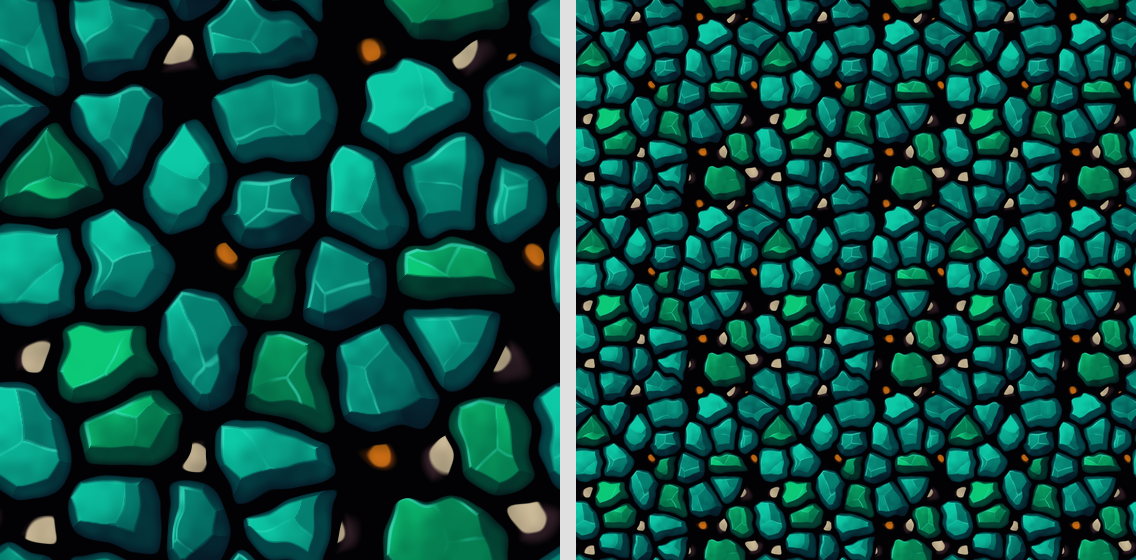
Left: one tile. Right: repeated 3 by 3.
Give the GLSL for this texture, as a WebGL 1 fragment shader.

```glsl
precision highp float;
// Faceted teal gemstones with orange and cream pebbles in dark gaps, tiling.

uniform vec2 u_resolution;

#define GRID 7.0          // stones per side, whole number
#define JITTER 0.72       // scatter of the stone centres
#define ORANGE 0.16       // share of cells holding orange pebbles
#define CREAM 0.14        // share of cells holding cream pebbles
#define GAP 0.06          // half width of the gaps, in cells
#define BEVEL 0.17        // width of the side facets, in cells
#define WARP 0.16         // waviness of the outlines
#define SOFT 0.022        // edge softness, in cells
#define LIGHT vec2(-0.6, 0.8)

const vec3 INK = vec3(0.006, 0.008, 0.018);
const vec3 NAVY = vec3(0.02, 0.10, 0.15);
const vec3 DEEP = vec3(0.01, 0.27, 0.28);
const vec3 TEAL = vec3(0.02, 0.50, 0.44);
const vec3 BRIGHT = vec3(0.05, 0.79, 0.65);
const vec3 GLINT = vec3(0.40, 1.0, 0.90);
const vec3 PLUM = vec3(0.21, 0.13, 0.17);
const vec3 RUST = vec3(0.52, 0.25, 0.07);
const vec3 AMBER = vec3(0.90, 0.50, 0.08);
const vec3 SAND = vec3(0.74, 0.68, 0.55);

vec3 hash3(vec2 p) {
  vec3 q = fract(p.xyx * vec3(0.1031, 0.1030, 0.0973));
  q += dot(q, q.yxz + 33.33);
  return fract((q.xxy + q.yzz) * q.zyx);
}

vec2 wrapCell(vec2 cell, float period) {
  return floor(mod(cell + 0.5, period));
}

// Value noise that repeats after a whole number of cells.
float noise(vec2 uv, float period, float seed) {
  vec2 p = uv * period, i = floor(p), f = fract(p);
  f = f * f * (3.0 - 2.0 * f);
  float a = hash3(wrapCell(i, period) + seed).x;
  float b = hash3(wrapCell(i + vec2(1, 0), period) + seed).x;
  float c = hash3(wrapCell(i + vec2(0, 1), period) + seed).x;
  float d = hash3(wrapCell(i + vec2(1, 1), period) + seed).x;
  return mix(mix(a, b, f.x), mix(c, d, f.x), f.y);
}

// Centre of the stone in a cell and its weight: heavier stones grow larger.
vec3 stoneSite(vec2 cell) {
  vec3 h = hash3(wrapCell(cell, GRID) + 5.0);
  float weight = 0.42 + 0.22 * fract(h.z * 37.0);
  if (h.z < ORANGE + CREAM) weight = 0.14;
  if (h.z < ORANGE) weight = 0.0;
  return vec3(cell + 0.5 + JITTER * (h.xy - 0.5), weight);
}

vec3 gemRamp(float t) {
  vec3 c = mix(NAVY, DEEP, smoothstep(0.0, 0.33, t));
  c = mix(c, TEAL, smoothstep(0.33, 0.66, t));
  return mix(c, BRIGHT, smoothstep(0.66, 1.0, t));
}

vec3 gemColor(vec2 q, vec2 id, float edge, float inner, vec2 side, float brush) {
  vec3 h = hash3(id + 41.0);
  // Three facets meet in a Y on the top face.
  vec2 o = q - 0.25 * (h.xy - 0.5);
  float best = -9.0, second = -9.0, facet = 0.0;
  for (int k = 0; k < 3; k++) {
    float n = float(k);
    float angle = 6.283 * h.z + 2.094 * n + 0.9 * (hash3(id + 60.0 + n).x - 0.5);
    float s = dot(o, vec2(cos(angle), sin(angle)));
    if (s > best) { second = best; best = s; facet = n; }
    else second = max(second, s);
  }
  float shade = hash3(id + 80.0 + 7.0 * facet).y;
  float mood = 0.22 * (h.x - 0.5);
  float top = 0.72 + mood + 0.32 * (shade - 0.5) + 0.25 * dot(q, LIGHT) + 0.22 * (brush - 0.5);
  float flank = 0.36 + mood + 0.17 * dot(side, LIGHT) + 0.2 * (brush - 0.5);
  flank *= smoothstep(-0.06, 0.13, edge);
  float onTop = smoothstep(-SOFT, SOFT, inner);
  vec3 c = gemRamp(mix(flank, top, onTop));
  c = mix(c, c * vec3(0.9, 1.0, 0.72), step(0.7, h.y));
  // Bright ridges, stronger towards the light.
  float ridge = onTop * (1.0 - smoothstep(0.008, 0.045, best - second));
  float rim = 1.0 - smoothstep(0.006, 0.032, abs(inner));
  rim *= smoothstep(-0.5, 0.9, dot(side, LIGHT));
  float glint = max(0.7 * ridge, rim) * smoothstep(0.15, 0.8, brush);
  return mix(c, mix(BRIGHT, GLINT, brush * 0.8), 0.75 * glint);
}

vec3 pebbleColor(vec2 q, float radius, float edge, bool orange, float brush) {
  float lit = smoothstep(-0.02, 0.15, edge) * (0.75 + 0.9 * dot(q, LIGHT) + 0.4 * brush);
  float patchEdge = radius * (0.45 + 0.35 * brush) - length(q - 0.2 * radius * LIGHT);
  float spot = smoothstep(-SOFT, SOFT, patchEdge);
  vec3 body = orange ? RUST : PLUM;
  vec3 cap = orange ? AMBER : SAND * (0.8 + 0.4 * brush);
  return mix(body * lit, cap, spot * (orange ? 0.65 : 0.95));
}

void main() {
  vec2 uv = gl_FragCoord.xy / u_resolution;
  vec2 wave = vec2(noise(uv, 21.0, 11.0), noise(uv, 21.0, 23.0)) - 0.5;
  vec2 p = uv * GRID + WARP * wave, base = floor(p);
  float brush = 0.65 * noise(uv + 0.02 * wave, 19.0, 31.0) + 0.35 * noise(uv, 43.0, 37.0);

  // Weighted Voronoi: find the owner of this point.
  vec3 own = vec3(0.0);
  vec2 id = vec2(0.0);
  float nearest = 99.0;
  for (int j = -2; j <= 2; j++) for (int i = -2; i <= 2; i++) {
    vec2 cell = base + vec2(i, j);
    vec3 s = stoneSite(cell);
    float d = dot(p - s.xy, p - s.xy) - s.z;
    if (d < nearest) { nearest = d; own = s; id = wrapCell(cell, GRID); }
  }

  // Distance to the rounded outline, and to the inset top face.
  vec2 q = p - own.xy, side = LIGHT;
  float sum = 0.0001, inner = 9.0;
  for (int j = -2; j <= 2; j++) for (int i = -2; i <= 2; i++) {
    vec3 s = stoneSite(base + vec2(i, j));
    vec2 span = s.xy - own.xy;
    float len = length(span);
    if (len > 0.001) {
      float e = (dot(p - s.xy, p - s.xy) - s.z - nearest) / (2.0 * len);
      float inset = e - GAP - BEVEL * (1.0 - 0.6 * dot(span / len, LIGHT));
      sum += exp(-18.0 * e);
      if (inset < inner) { inner = inset; side = span / len; }
    }
  }
  float edge = -log(sum) / 18.0 - GAP * (0.4 + 1.0 * noise(uv, 9.0, 53.0));

  float kind = hash3(id + 5.0).z;
  vec3 color;
  if (kind < ORANGE + CREAM) {
    bool orange = kind < ORANGE;
    float radius = orange ? 0.21 : 0.36;
    edge = min(edge, radius - length(q * vec2(0.9, 1.1)));
    color = pebbleColor(q, radius, edge, orange, brush);
  } else {
    color = gemColor(q, id, edge, inner, side, brush);
  }
  gl_FragColor = vec4(mix(INK, color, smoothstep(0.0, SOFT, edge)), 1.0);
}
```
